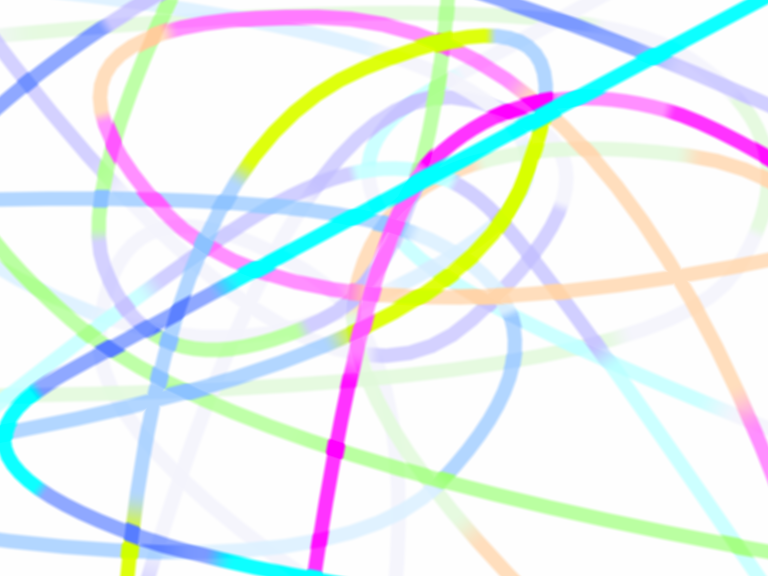
This background is drawn by a WebGL 2 fragment shader. Its source:

```glsl
#version 300 es
precision highp float;

uniform vec2 u_resolution;
out vec4 fragColor;

const int STRANDS = 15;

// Ordered from faint to vivid, so that vivid strands lie on top
const vec3 PALETTE[STRANDS] = vec3[STRANDS](
    vec3(0.96, 0.96, 0.99), vec3(0.90, 0.98, 0.88), vec3(0.80, 1.0, 1.0),
    vec3(0.83, 0.82, 1.0), vec3(0.88, 0.95, 1.0), vec3(1.0, 0.87, 0.74),
    vec3(0.82, 0.81, 1.0), vec3(0.75, 1.0, 0.66), vec3(0.70, 0.84, 1.0),
    vec3(1.0, 0.56, 1.0), vec3(0.56, 0.66, 1.0), vec3(0.73, 1.0, 0.63),
    vec3(0.87, 1.0, 0.05), vec3(1.0, 0.2, 1.0), vec3(0.05, 1.0, 1.0));

float hash(vec2 p) {
    return fract(sin(dot(p, vec2(127.1, 311.7))) * 43758.5453);
}

// Control points circle a scattered centre; the first and last lie off canvas
vec2 controlPoint(int strand, int k) {
    float id = float(strand);
    float spin = hash(vec2(id, 20.0)) < 0.5 ? -1.0 : 1.0;
    float stride = 1.15 + 1.0 * hash(vec2(id, 21.0));
    float angle = 6.2832 * hash(vec2(id, 22.0)) + spin * stride * float(k);
    angle += 0.5 * hash(vec2(id, float(k)));
    float radius = mix(0.25, 0.95, hash(vec2(id + 50.0, float(k))));
    if (k == 0 || k == 4) radius = 3.4;
    vec2 centre = vec2(hash(vec2(id, 30.0)), hash(vec2(id, 31.0))) - 0.5;
    return centre * vec2(0.9, 0.65) + radius * vec2(0.86, 0.66) * vec2(cos(angle), sin(angle));
}

vec2 bezier(vec2 a, vec2 b, vec2 c, float t) {
    return mix(mix(a, b, t), mix(b, c, t), t);
}

// Distance to a strand, and the position along it of the nearest point
vec2 nearestOnStrand(vec2 p, int strand) {
    vec2 nearest = vec2(10.0, 0.0);
    for (int k = 1; k < 4; k++) {
        vec2 bend = controlPoint(strand, k);
        vec2 start = 0.5 * (controlPoint(strand, k - 1) + bend);
        vec2 end = 0.5 * (bend + controlPoint(strand, k + 1));

        // Skip pieces whose bounding box is far away
        vec2 low = min(start, min(bend, end)) - 0.03;
        vec2 high = max(start, max(bend, end)) + 0.03;
        if (any(lessThan(p, low)) || any(greaterThan(p, high))) continue;

        vec2 from = start;
        for (int s = 1; s <= 20; s++) {
            vec2 to = bezier(start, bend, end, float(s) / 20.0);
            vec2 side = to - from;
            float h = clamp(dot(p - from, side) / dot(side, side), 0.0, 1.0);
            float d = length(p - from - side * h);
            if (d < nearest.x) nearest = vec2(d, float(k) + (float(s) - 1.0 + h) / 20.0);
            from = to;
        }
    }
    return nearest;
}

void main() {
    vec2 p = (gl_FragCoord.xy - 0.5 * u_resolution) / u_resolution.y;
    float soft = max(0.0042, 0.75 / u_resolution.y);
    vec3 colour = vec3(0.995);
    float inked = 0.0;

    for (int i = 0; i < STRANDS; i++) {
        vec2 nearest = nearestOnStrand(p, i);

        // Strands swell a little where they cross
        float halfWidth = 0.0125 + 0.003 * inked;
        float cover = 1.0 - smoothstep(halfWidth - soft, halfWidth + soft, nearest.x);

        // Stretches of a strand turn into a paler hue
        float pale = smoothstep(0.1, 0.4, sin(nearest.y * 6.0 + float(i) * 2.0));
        vec3 hue = mix(PALETTE[i], PALETTE[max(i - 4, 0)], pale);

        // Ink deepens at crossings
        vec3 ink = 1.0 - hue;
        vec3 strandColour = max(1.0 - ink * (1.0 + 0.5 * inked), 0.0);
        colour = mix(colour, strandColour, cover);

        float strength = min(1.0, 3.0 * max(ink.r, max(ink.g, ink.b)));
        inked = max(inked, cover * strength);
    }
    fragColor = vec4(colour, 1.0);
}
```
